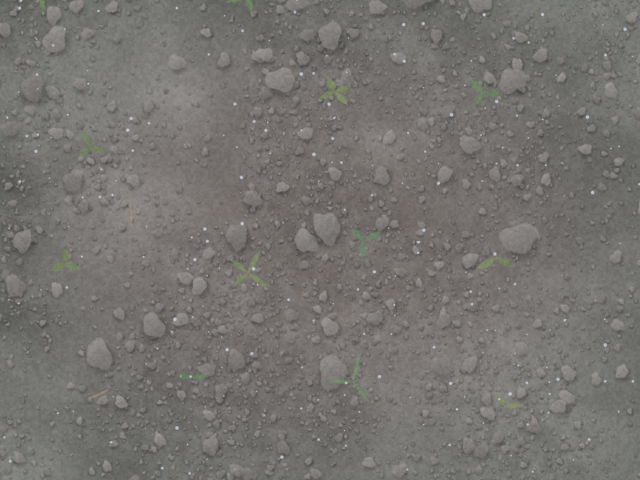
Write a Shadertoy shader that draws this texture.

```glsl
// Dry grey-brown soil with scattered clods, pale mineral specks and a few small seedlings.

const vec3 SOIL_WARM = vec3(0.480, 0.456, 0.447);
const vec3 SOIL_COOL = vec3(0.447, 0.453, 0.436);
const vec3 CLOD = vec3(0.540, 0.526, 0.518);
const vec3 SPECK = vec3(0.78, 0.81, 0.87);
const vec3 LEAF_GREEN = vec3(0.38, 0.54, 0.41);
const vec3 LEAF_YELLOW = vec3(0.53, 0.57, 0.36);
const vec3 STRAW = vec3(0.64, 0.56, 0.48);
const vec2 LIGHT_DIR = vec2(-0.35, 0.94);
const float SOFTNESS = 0.0026;
const float SHADOW = 0.20;
const float MOTTLE = 0.24;
const float GRAIN = 0.085;
const float TAU = 6.2831853;

vec4 hash4(vec2 p) {
    vec4 q = fract(p.xyxy * vec4(0.1031, 0.1030, 0.0973, 0.1099));
    q += dot(q, q.wzxy + 33.33);
    return fract((q.xxyz + q.yzzw) * q.zywx);
}

float noise(vec2 p) {
    vec2 i = floor(p), f = fract(p);
    f = f * f * (3.0 - 2.0 * f);
    return mix(mix(hash4(i).x, hash4(i + vec2(1, 0)).x, f.x),
               mix(hash4(i + vec2(0, 1)).x, hash4(i + vec2(1, 1)).x, f.x), f.y);
}

float fbm(vec2 p) {
    float sum = 0.0, amp = 0.5;
    for (int i = 0; i < 5; i++) {
        sum += amp * noise(p);
        p = mat2(1.6, 1.2, -1.2, 1.6) * p + 7.3;
        amp *= 0.5;
    }
    return sum;
}

mat2 rotation(float a) {
    return mat2(cos(a), sin(a), -sin(a), cos(a));
}

float softWidth() {
    return max(SOFTNESS, 1.0 / iResolution.y);
}

// Gritty drifts alternate with smooth, bare ground
float grit(vec2 p) {
    return smoothstep(0.25, 0.72, 0.65 * noise(p * 4.5 + 3.1) + 0.35 * noise(p * 11.0));
}

// One size class of lumpy clods with shaded sides and a soft contact shadow
vec3 addClods(vec3 col, vec2 p, float cell, float density, float seed) {
    vec2 q = p / cell, base = floor(q);
    float soft = softWidth() / cell;
    for (int k = 0; k < 9; k++) {
        vec2 id = base + vec2(k % 3, k / 3) - 1.0;
        vec4 r = hash4(id + seed), s = hash4(id + seed + 57.0);
        vec2 centre = id + 0.15 + 0.7 * r.xy;
        if (s.x > density * mix(0.25, 1.4, grit(centre * cell))) continue;
        float radius = mix(0.13, 0.33, r.z * r.z);
        vec2 d = q - centre;
        vec2 e = rotation(TAU * r.w) * d * vec2(1.0, 1.0);
        e *= vec2(mix(0.75, 1.0, s.y), mix(1.0, 1.3, s.y));
        float a = atan(e.y, e.x);
        float lump = 1.0 + 0.10 * sin(3.0 * a + TAU * s.z) + 0.06 * sin(5.0 * a + TAU * s.w);
        float dist = length(e) - radius * lump;
        float under = length(d + LIGHT_DIR * radius * 0.35) - radius;
        col *= 1.0 - SHADOW * (1.0 - smoothstep(-0.4 * radius, 0.4 * radius + soft, under));
        float side = dot(d, LIGHT_DIR) / radius;
        vec3 tone = CLOD + 0.09 * (s.z - 0.5) + 0.045 * side;
        col = mix(col, tone, 0.82 * (1.0 - smoothstep(-soft, soft, dist)));
    }
    return col;
}

// Tiny bright flecks
vec3 addSpecks(vec3 col, vec2 p) {
    const float cell = 0.032;
    vec2 id = floor(p / cell);
    vec4 r = hash4(id + 211.0);
    vec2 d = p - (id + 0.2 + 0.6 * r.xy) * cell;
    float present = step(r.z, 0.19 * mix(0.3, 1.3, grit(p)));
    float radius = mix(0.0012, 0.0038, r.w * r.w);
    float soft = softWidth() * 0.7;
    return mix(col, SPECK, present * 0.85 * (1.0 - smoothstep(-soft, soft, length(d) - radius)));
}

// Pointed blade growing from the origin along +x
float blade(vec2 d, float len, float width) {
    float t = clamp(d.x / len, 0.0, 1.0);
    float dist = length(d - vec2(t * len, 0.0)) - width * sin(0.5 * TAU * t);
    return 1.0 - smoothstep(-softWidth(), softWidth(), dist);
}

vec3 addSeedlings(vec3 col, vec2 p) {
    const float cell = 0.3;
    vec2 id = floor(p / cell);
    vec4 r = hash4(id + 19.0), s = hash4(id + 83.0);
    if (r.z > 0.72) return col;
    vec2 d = p - (id + 0.25 + 0.5 * r.xy) * cell;
    float leaves = 2.0 + floor(3.0 * s.x);
    for (float i = 0.0; i < leaves; i++) {
        float v = hash4(id + 31.0 * i + 5.0).y;
        float angle = TAU * (r.w + (i + 0.5 * v) / leaves);
        float mask = blade(rotation(-angle) * d, mix(0.025, 0.06, v * s.y + 0.2), mix(0.004, 0.0075, s.z));
        vec3 leaf = mix(LEAF_GREEN, LEAF_YELLOW, s.w) + 0.06 * (v - 0.5);
        col = mix(col, leaf, 0.8 * mask);
    }
    return col;
}

vec3 addStraw(vec3 col, vec2 p) {
    const float cell = 0.4;
    vec2 id = floor(p / cell);
    vec4 r = hash4(id + 141.0);
    vec2 d = rotation(TAU * r.w) * (p - (id + 0.3 + 0.4 * r.xy) * cell);
    return mix(col, STRAW, step(r.z, 0.25) * 0.8 * blade(d, 0.05, 0.0025));
}

void mainImage(out vec4 fragColor, in vec2 fragCoord) {
    vec2 p = fragCoord / iResolution.y;
    vec2 fromCentre = fragCoord / iResolution.xy - 0.5;

    // Ground: warm middle, cool rim, broad mottling
    float rim = smoothstep(0.15, 0.65, length(fromCentre));
    vec3 col = mix(SOIL_WARM, SOIL_COOL, rim);
    col += MOTTLE * (fbm(p * vec2(3.5, 5.0) + 11.0) - 0.48);
    col += 0.06 * (noise(p * 42.0) - 0.5) * grit(p);

    // Clods from crumbs to lumps
    col = addClods(col, p, 0.014, 0.42, 7.0);
    col = addClods(col, p, 0.026, 0.42, 29.0);
    col = addClods(col, p, 0.050, 0.36, 61.0);
    col = addClods(col, p, 0.095, 0.28, 97.0);

    col = addStraw(col, p);
    col = addSeedlings(col, p);
    col = addSpecks(col, p);

    // Fine dust over everything
    col += GRAIN * (0.6 * noise(p * 170.0) + 0.4 * noise(p * 330.0) - 0.5);
    fragColor = vec4(col, 1.0);
}
```
